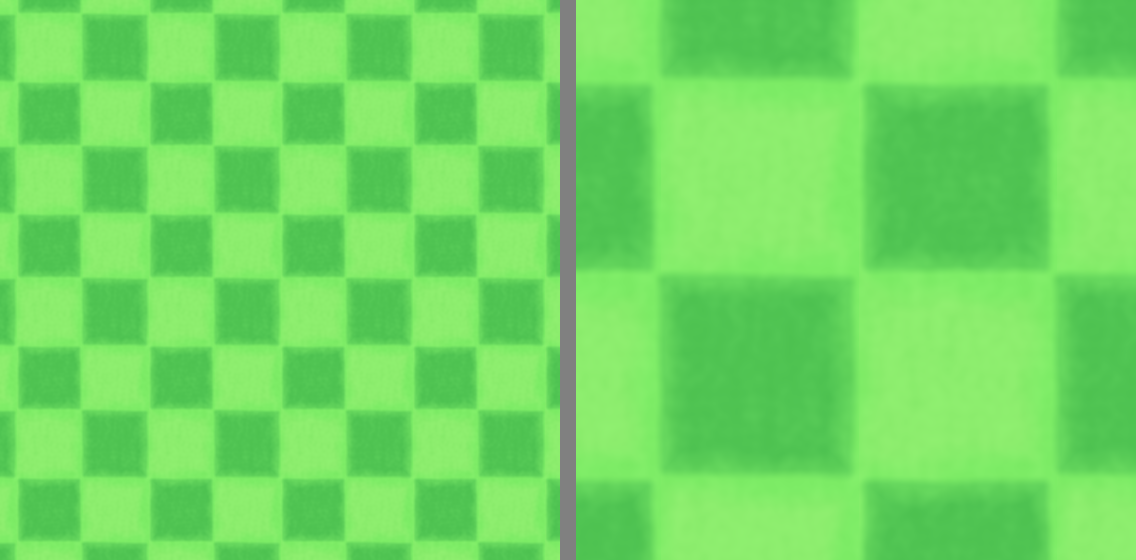
Left, the full canvas; right, a detail of the centre.
A WebGL 1 fragment shader for this pattern:

```glsl
precision highp float;
// Soft hand-painted checkerboard in two greens. Each repeat holds two rounded dark
// squares of slightly different size on a light ground; tiling gradient noise
// wobbles their edges and mottles the paint identically in every repeat.

uniform vec2 u_resolution;

const float REPEATS = 4.24;                  // repeats across the canvas
const vec2 ORIGIN = vec2(0.030, 0.032);      // corner of the first repeat, canvas units

// Dark squares, in units of one repeat
const vec2 SMALL_CENTER = vec2(0.247, 0.243);
const vec2 SMALL_HALF = vec2(0.236, 0.235);
const vec2 LARGE_CENTER = vec2(0.743, 0.744);
const vec2 LARGE_HALF = vec2(0.246, 0.252);
const float LARGE_SLANT = 0.018;
const float CORNER = 0.018;
const float EDGE_SOFT = 0.015;
const float WOBBLE = 0.009;

const float DARK_RIM = 0.070;                // width of the thin paint inside dark edges
const float LIGHT_RIM = 0.105;               // width of the greener band in light squares
const float GRAIN = 0.022;

const vec3 DARK_DEEP = vec3(0.312, 0.767, 0.322);
const vec3 DARK_THIN = vec3(0.395, 0.838, 0.362);
const vec3 LIGHT_EDGE = vec3(0.490, 0.925, 0.400);
const vec3 LIGHT_PALE = vec3(0.552, 0.930, 0.430);

// Unit gradient at a lattice point, wrapped so that the noise tiles
vec2 gradient(vec2 lattice, vec2 period) {
  vec2 k = mod(lattice, period);
  float angle = 6.2832 * fract(sin(dot(k, vec2(127.1, 311.7))) * 4375.85);
  return vec2(cos(angle), sin(angle));
}

// Gradient noise, about -0.7 to 0.7, with whole-number periods per repeat
float tileNoise(vec2 p, vec2 period) {
  p *= period;
  vec2 i = floor(p);
  vec2 f = p - i;
  vec2 w = f * f * f * (f * (f * 6.0 - 15.0) + 10.0);
  vec2 e = vec2(1.0, 0.0);
  float a = dot(gradient(i, period), f);
  float b = dot(gradient(i + e.xy, period), f - e.xy);
  float c = dot(gradient(i + e.yx, period), f - e.yx);
  float d = dot(gradient(i + e.xx, period), f - e.xx);
  return mix(mix(a, b, w.x), mix(c, d, w.x), w.y);
}

// Offset from a center to the nearest of its repeats
vec2 nearestRepeat(vec2 p, vec2 center) {
  return fract(p - center + 0.5) - 0.5;
}

float roundedBox(vec2 p, vec2 halfSize) {
  vec2 q = abs(p) - halfSize + CORNER;
  return length(max(q, 0.0)) + min(max(q.x, q.y), 0.0) - CORNER;
}

void main() {
  vec2 p = (gl_FragCoord.xy / u_resolution.y - ORIGIN) * REPEATS;
  float pixel = REPEATS / u_resolution.y;

  // Distance to the dark squares, with uneven brush edges
  vec2 wobble = WOBBLE * vec2(tileNoise(p + 0.37, vec2(7.0)), tileNoise(p + 0.71, vec2(7.0)));
  vec2 q = p + wobble;
  vec2 largeOffset = nearestRepeat(q, LARGE_CENTER);
  vec2 smallOffset = nearestRepeat(q, SMALL_CENTER);
  largeOffset.y += LARGE_SLANT * largeOffset.x;
  float dist = min(roundedBox(largeOffset, LARGE_HALF), roundedBox(smallOffset, SMALL_HALF));

  // Paint texture: broad mottling, upright streaks, fine grain
  float mottle = tileNoise(p + 0.13, vec2(6.0));
  float streak = tileNoise(p + 0.29, vec2(22.0, 7.0));
  float grain = tileNoise(p + 0.53, vec2(32.0));

  // Dark squares are densest inside, light squares palest inside
  float thin = smoothstep(-DARK_RIM, 0.0, dist + 0.025 * mottle);
  thin = clamp(thin + 0.22 * mottle + 0.20 * streak + 0.15 * grain, 0.0, 1.0);
  vec3 dark = mix(DARK_DEEP, DARK_THIN, thin);

  // Pale paint thins out towards the right of each light square
  float side = fract(2.0 * p.x) - 0.5;
  float pale = smoothstep(0.0, LIGHT_RIM, dist + 0.06 * mottle - 0.045 * side);
  pale = clamp(pale + 0.25 * streak + 0.15 * grain, 0.0, 1.0);
  vec3 light = mix(LIGHT_EDGE, LIGHT_PALE, pale);

  float soft = max(EDGE_SOFT, pixel);
  vec3 color = mix(dark, light, smoothstep(-soft, soft, dist));
  color += GRAIN * (0.5 * grain + 0.5 * streak);
  gl_FragColor = vec4(color, 1.0);
}
```
